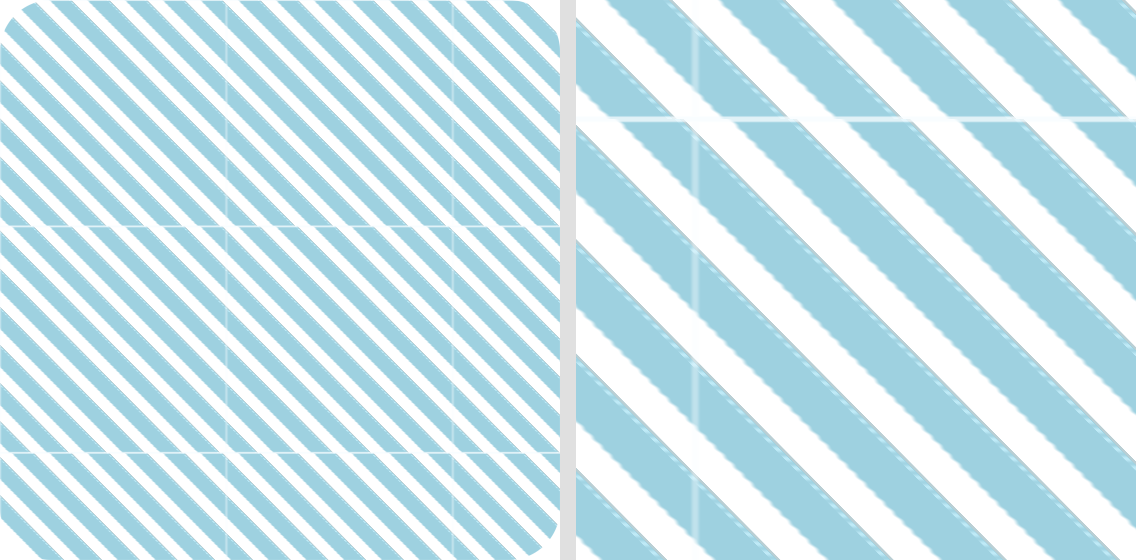
Left, the full canvas; right, a detail of the centre.
Give the GLSL for this pattern, as a WebGL 1 fragment shader.

```glsl
precision highp float;

uniform vec2 u_resolution;

// Soft band of the given half width around zero
float band(float offset, float halfWidth, float blur) {
  return 1.0 - smoothstep(halfWidth - blur, halfWidth + blur, abs(offset));
}

// Signed distance to a rounded square filling the unit canvas
float roundedSquare(vec2 p, float radius) {
  vec2 d = abs(p - 0.5) - 0.5 + radius;
  return length(max(d, 0.0)) + min(max(d.x, d.y), 0.0) - radius;
}

// Diagonal stripes, six per tile, with tile coordinates running right and down
vec3 stripes(vec2 tile, float tilePixel) {
  float blur = 3.0 * tilePixel;
  float across = fract(6.0 * (tile.x - 0.99 * tile.y));
  float beat = cos(6.28318 * 72.0 * tile.y);

  vec3 white = vec3(1.0);
  vec3 blue = vec3(0.62, 0.82, 0.88);

  // Grey rim on the upper right, feathered serrated edge on the lower left
  vec3 color = mix(blue, vec3(0.73, 0.81, 0.83),
                   smoothstep(0.87 - blur, 0.87 + blur, across));
  float serration = 0.008 * beat;
  float lower = smoothstep(0.285 - blur, 0.335 + blur, across + serration);
  float upper = 1.0 - smoothstep(0.90 - blur, 0.90 + blur, across);

  // Fine pale stitches just inside the upper rim
  float stitch = band(across - 0.84, 0.022, blur) * (0.55 + 0.45 * beat);
  color = mix(color, vec3(0.75, 0.92, 0.97), stitch);

  return mix(white, color, lower * upper);
}

void main() {
  vec2 uv = gl_FragCoord.xy / u_resolution;
  float pixel = 1.0 / min(u_resolution.x, u_resolution.y);
  float tileSize = 0.4043;
  float tilePixel = pixel / tileSize;

  vec2 tile = fract(vec2(uv.x, 1.0 - uv.y) / tileSize);
  vec3 color = stripes(tile, tilePixel);

  // Pale seams where tiles meet, stronger along the rows
  vec2 seam = min(tile, 1.0 - tile);
  float rowSeam = 0.75 * band(seam.y, 0.004, 0.5 * tilePixel + 0.001);
  float columnSeam = 0.38 * band(seam.x, 0.005, 0.5 * tilePixel + 0.003);
  color = mix(color, vec3(0.97, 0.99, 1.0), max(rowSeam, columnSeam));

  // White outside the rounded corners
  float outside = smoothstep(-0.7 * pixel, 0.7 * pixel, roundedSquare(uv, 0.092));
  gl_FragColor = vec4(mix(color, vec3(1.0), outside), 1.0);
}
```
